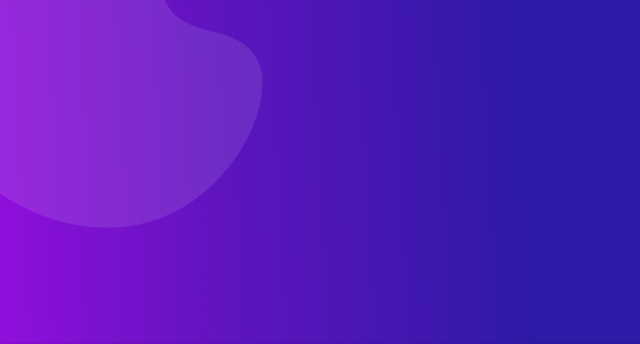
Give the GLSL for this background, as a Shadertoy shader.

```glsl
// Closed outline: five cubic curves, each sharing its last point with the next
const vec2 OUTLINE[15] = vec2[15](
    vec2(0.478, 1.000), vec2(0.502, 0.942), vec2(0.551, 0.925),
    vec2(0.616, 0.908), vec2(0.700, 0.889), vec2(0.761, 0.850),
    vec2(0.761, 0.758), vec2(0.761, 0.601), vec2(0.592, 0.338),
    vec2(0.314, 0.338), vec2(0.193, 0.338), vec2(0.085, 0.379),
    vec2(0.000, 0.437), vec2(-0.845, 1.017), vec2(0.145, 1.800));

vec2 bezier(vec2 a, vec2 b, vec2 c, vec2 d, float t) {
    float s = 1.0 - t;
    return s * s * s * a + 3.0 * s * s * t * b + 3.0 * s * t * t * c + t * t * t * d;
}

float segmentDistance(vec2 p, vec2 a, vec2 b) {
    vec2 pa = p - a, ba = b - a;
    return length(pa - ba * clamp(dot(pa, ba) / dot(ba, ba), 0.0, 1.0));
}

// Signed distance to the blob, negative inside
float blobDistance(vec2 p) {
    const int STEPS = 20;
    float dist = 10.0, side = 1.0;
    vec2 a = OUTLINE[0];
    for (int curve = 0; curve < 5; curve++) {
        int k = curve * 3;
        for (int i = 1; i <= STEPS; i++) {
            vec2 b = bezier(OUTLINE[k], OUTLINE[k + 1], OUTLINE[k + 2],
                            OUTLINE[(k + 3) % 15], float(i) / float(STEPS));
            dist = min(dist, segmentDistance(p, a, b));
            // Each edge crossed by a ray to the right flips the side
            if ((a.y > p.y) != (b.y > p.y) &&
                p.x < a.x + (b.x - a.x) * (p.y - a.y) / (b.y - a.y)) side = -side;
            a = b;
        }
    }
    return side * dist;
}

void mainImage(out vec4 fragColor, in vec2 fragCoord) {
    vec2 uv = fragCoord / iResolution.xy;
    vec2 p = uv * vec2(1.855, 1.0);
    float pixel = 1.0 / iResolution.y;

    // Slightly tilted violet to indigo gradient
    vec3 violet = vec3(0.557, 0.06, 0.855);
    vec3 purple = vec3(0.375, 0.078, 0.75);
    vec3 indigo = vec3(0.178, 0.10, 0.652);
    float t = uv.x + 0.03 * (uv.y - 0.5);
    vec3 color = mix(violet, purple, clamp(t / 0.34, 0.0, 1.0));
    color = mix(color, indigo, clamp((t - 0.34) / 0.48, 0.0, 1.0));

    // Translucent white blob
    float blob = 1.0 - smoothstep(-0.8 * pixel, 0.8 * pixel, blobDistance(p));
    color = mix(color, vec3(1.0), 0.102 * blob);

    // Faint shade along the bottom edge
    color *= 1.0 - 0.07 * (1.0 - smoothstep(0.002, 0.005, uv.y));

    fragColor = vec4(color, 1.0);
}
```
